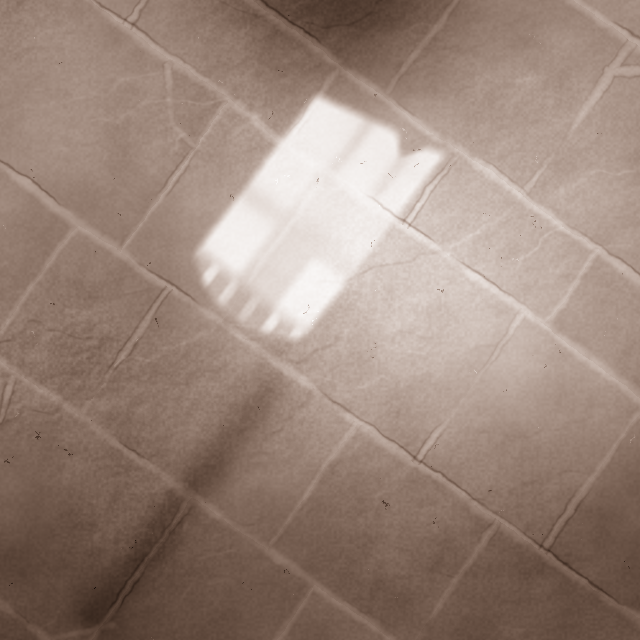
Reproduce this texture procedurally as a Shadertoy shader.

```glsl
// A worn flagstone floor in slanted courses, with sunlight from an arched window.
// Joints are distances in a rotated frame; noise gives relief, grain and specks.
// A sheared pane mask and soft pools of light and shade set the tone.

#define COURSE_DIR vec2(0.8135, 0.5817)
#define COURSE_UP vec2(-0.5817, 0.8135)
#define BEAM_DIR vec2(0.613, -0.790)
#define BASE_TONE 0.595
#define SUN_TONE 0.97
#define JOINT_WIDTH 0.0062
#define JOINT_LIFT 0.085
#define RELIEF 0.13
#define GRAIN 0.07

// Long joints, across the courses
const float COURSE[6] = float[6](-0.52, -0.226, -0.08, 0.209, 0.458, 0.768);

// Cross joints of each course (9 = none)
const vec4 CROSS[7] = vec4[7](
    vec4(9), vec4(0.578, 0.842, 9, 9), vec4(0.185, 0.495, 0.721, 0.989),
    vec4(0.383, 0.573, 0.951, 1.191), vec4(0.303, 0.476, 0.838, 1.11),
    vec4(0.696, 0.932, 9, 9), vec4(9));

// Irregular joints as segments
const vec4 CRACK[5] = vec4[5](
    vec4(0.262, 0.1, 0.268, 0.19), vec4(0.268, 0.19, 0.305, 0.23),
    vec4(0.95, 0.112, 1.01, 0.11), vec4(0.022, 0.59, 0, 0.66),
    vec4(0.065, 1, 0.175, 0.975));

float hash(vec2 p) {
    return fract(sin(dot(p, vec2(127.1, 311.7))) * 43758.5);
}

float noise(vec2 p) {
    vec2 i = floor(p), f = fract(p);
    f = f * f * (3.0 - 2.0 * f);
    return mix(mix(hash(i), hash(i + vec2(1, 0)), f.x),
               mix(hash(i + vec2(0, 1)), hash(i + 1.0), f.x), f.y);
}

float fbm(vec2 p) {
    float sum = 0.0, amp = 0.5;
    for (int i = 0; i < 5; i++) {
        sum += amp * noise(p);
        p = mat2(1.6, 1.2, -1.2, 1.6) * p + 7.3;
        amp *= 0.5;
    }
    return sum;
}

vec2 jitter(vec2 p) { return vec2(fbm(p), fbm(p + 40.0)) - 0.48; }

float bell(float x, float width) { return exp(-x * x / (width * width)); }

float pool(vec2 p, float x, float y, float w, float h) {
    return bell(p.x - x, w) * bell(p.y - y, h);
}

float band(float x, float lo, float hi, float soft) {
    return smoothstep(lo - soft, lo + soft, x) * (1.0 - smoothstep(hi - soft, hi + soft, x));
}

float segment(vec2 p, vec4 s) {
    vec2 a = p - s.xy, ab = s.zw - s.xy;
    return length(a - ab * clamp(dot(a, ab) / dot(ab, ab), 0.0, 1.0));
}

// Signed distance to long joints, distance to cross joints, random value per stone
vec3 flagstones(vec2 p) {
    float u = dot(p, COURSE_DIR), v = dot(p, COURSE_UP);
    float along = 9.0, across = 9.0, column = 0.0;
    int row = 0;
    for (int i = 0; i < 6; i++) {
        float d = v - COURSE[i];
        if (abs(d) < abs(along)) along = d;
        if (d > 0.0) row = i + 1;
    }
    for (int i = 0; i < 4; i++) {
        across = min(across, abs(u - CROSS[row][i]));
        column += step(CROSS[row][i], u);
    }
    for (int i = 0; i < 5; i++) across = min(across, segment(p, CRACK[i]));
    return vec3(along, across, hash(vec2(float(row) + 3.0, column + 5.0)));
}

// Split layers as sharp terraces over a rough face
float slate(vec2 p, float seed) {
    float layer = 5.0 * fbm(p * vec2(3.5, 5.5) + seed * 31.0);
    return 0.55 * (floor(layer) + smoothstep(0.0, 0.14, fract(layer))) + 1.5 * fbm(p * 42.0);
}

// Sunlit panes: x spans the beam from -1 to 1, b runs along it
float windowLight(vec2 p) {
    float x = (dot(p, vec2(-BEAM_DIR.y, BEAM_DIR.x)) - 0.59) / 0.108;
    float b = dot(p, BEAM_DIR);
    float top = 0.212 + 0.025 * x - 0.03 * bell(x - 0.5, 0.16);
    float outline = band(x, -1.0, 1.0, 0.09) * band(b, -0.172 + 0.045 * x * x, top, 0.012);
    float upper = 0.95 - 0.22 * bell(x + 0.145, 0.1) - 0.25 * bell(x - 0.55, 0.1);
    float left = 0.97 - 0.2 * bell(b, 0.018);
    float right = 0.66 + 0.12 * smoothstep(0.0, 0.05, b);
    right = mix(right, 1.0, band(x, 0.42, 1.2, 0.08) * band(b, -0.15, -0.015, 0.014));
    float lower = mix(left, right, smoothstep(-0.4, -0.18, x));
    float lit = mix(upper, lower, smoothstep(-0.085, -0.077, dot(p, COURSE_UP)));
    // Rounded tracery at the foot
    float spots = smoothstep(-0.2, 0.9, cos(16.5 * (x - 0.12)) * cos(50.0 * (b + 0.142)));
    return outline * lit * mix(0.42 + 0.5 * spots, 1.0, smoothstep(-0.135, -0.1, b));
}

void mainImage(out vec4 fragColor, in vec2 fragCoord) {
    vec2 p = fragCoord / iResolution.xy;
    p.y = 1.0 - p.y;
    vec2 warp = jitter(p * 9.0), fray = jitter(p * 65.0);
    vec3 stone = flagstones(p + 0.013 * warp + 0.006 * fray);

    // Broad light and shade
    float tone = BASE_TONE + 0.05 * (stone.z - 0.5) - 0.17 * smoothstep(0.5, 1.0, p.y);
    tone += 0.2 * pool(p, 0.68, 0.44, 0.3, 0.28) + 0.05 * pool(p, 0.1, 0.17, 0.2, 0.2);
    tone += 0.06 * pool(p, 0.9, 0.2, 0.2, 0.2) - 0.27 * pool(p, 0.53, 0.0, 0.19, 0.13);
    tone -= 0.12 * pool(p, 0.0, 1.0, 0.33, 0.33) + 0.07 * pool(p, 0.2, 0.52, 0.2, 0.2);
    tone -= 0.08 * pool(p, 1.0, 0.85, 0.16, 0.16);
    tone -= 0.12 * bell(segment(p, vec4(0.42, 0.61, 0.15, 0.96)), 0.032);

    // Stone face, most broken in the lower left
    float relief = slate(p, stone.z) - slate(p + vec2(0.0022, 0.003), stone.z);
    float rough = smoothstep(0.2, 0.8, noise(p * 5.0 + 12.0)) * mix(0.8, 0.4, smoothstep(0.3, 0.7, p.x));
    rough += 0.22 + 0.6 * pool(p, 0.13, 0.5, 0.1, 0.1) + 0.3 * pool(p, 0.3, 0.9, 0.15, 0.15);
    float face = RELIEF * rough * clamp(relief, -0.6, 0.6) + 0.09 * (fbm(p * 16.0) - 0.48);
    face += GRAIN * (0.3 + 0.5 * rough) * (noise(p * 250.0) - 0.5);

    // Worn mortar, broken in places, with a shaded lip
    float wear = fbm(p * 13.0 + 20.0);
    float width = JOINT_WIDTH * (0.35 + 1.4 * wear);
    float mortar = 1.0 - smoothstep(width * 0.2, width * 2.0, abs(stone.x));
    float thin = 1.0 - smoothstep(width * 0.1, width * 1.25, stone.y);
    mortar = max(mortar * smoothstep(0.05, 0.5, wear), 0.8 * thin * smoothstep(0.15, 0.5, wear));
    float lip = bell(stone.x + width * 1.1, 0.0022) + 0.5 * bell(stone.y - width, 0.002);
    lip *= smoothstep(0.45, 0.8, noise(p * 11.0 + 8.0));
    tone += face * (1.0 - 0.3 * mortar) + JOINT_LIFT * mortar - 0.15 * lip;

    // Sun and its halo
    float sun = windowLight(p + 0.006 * warp);
    tone += 0.07 * pool(p, 0.5, 0.34, 0.17, 0.2);
    tone = mix(tone, SUN_TONE + 0.3 * face - 0.1 * lip, 0.95 * sun);

    // Scattered grit
    vec2 grid = p * 45.0 + 2.0 * fray, cell = floor(grid);
    vec2 spot = vec2(hash(cell + 1.7), hash(cell + 9.2)) * 0.6 + 0.2;
    float grit = 1.0 - smoothstep(0.02, 0.1, length(fract(grid) - spot));
    tone += grit * step(0.95, hash(cell)) * mix(-0.22, 0.1, step(0.6, hash(cell + 4.0)));

    // Warm tint, fading at both ends
    tone = clamp(tone, 0.04, 0.98);
    fragColor = vec4(tone - vec3(0, 0.37, 0.58) * tone * (1.0 - tone), 1);
}
```
